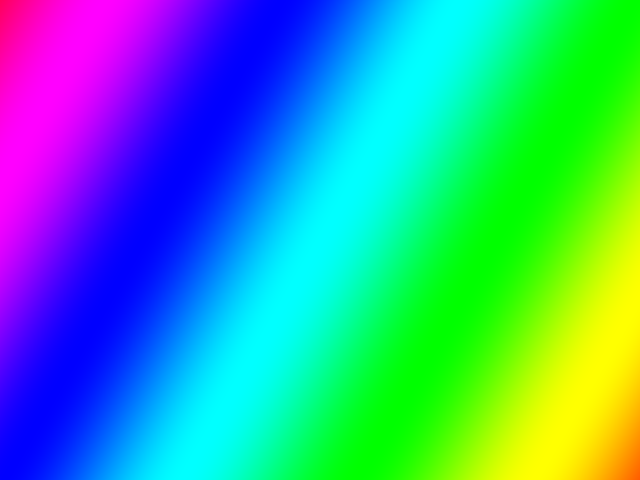
Write a Shadertoy shader that draws this background.

```glsl
// A slanted rainbow: the hue runs in straight bands across the canvas,
// measured along a tilted axis through its centre, where it is cyan.
// Each channel is an eased triangle wave of the hue, so pure bands stay wide.

const float AXIS_ANGLE = -0.5236;     // radians, pointing right and down
const float TURNS_PER_HEIGHT = 0.523; // hue cycles in one canvas height
const float CENTRE_HUE = 0.5;         // cyan

// Fully saturated colour of a hue given in turns, with eased transitions.
vec3 smoothHue(float hue) {
    vec3 wave = abs(fract(hue + vec3(0.0, 2.0, 1.0) / 3.0) * 6.0 - 3.0) - 1.0;
    return smoothstep(0.0, 1.0, wave);
}

// Signed distance of a point along an axis through the origin.
float alongAxis(vec2 point, float angle) {
    return dot(point, vec2(cos(angle), sin(angle)));
}

void mainImage(out vec4 fragColor, in vec2 fragCoord) {
    // Centred coordinates, one unit per canvas height
    vec2 point = (fragCoord - 0.5 * iResolution.xy) / iResolution.y;

    // Hue falls from magenta at the upper left to yellow at the lower right
    float hue = CENTRE_HUE - TURNS_PER_HEIGHT * alongAxis(point, AXIS_ANGLE);

    fragColor = vec4(smoothHue(hue), 1.0);
}
```
